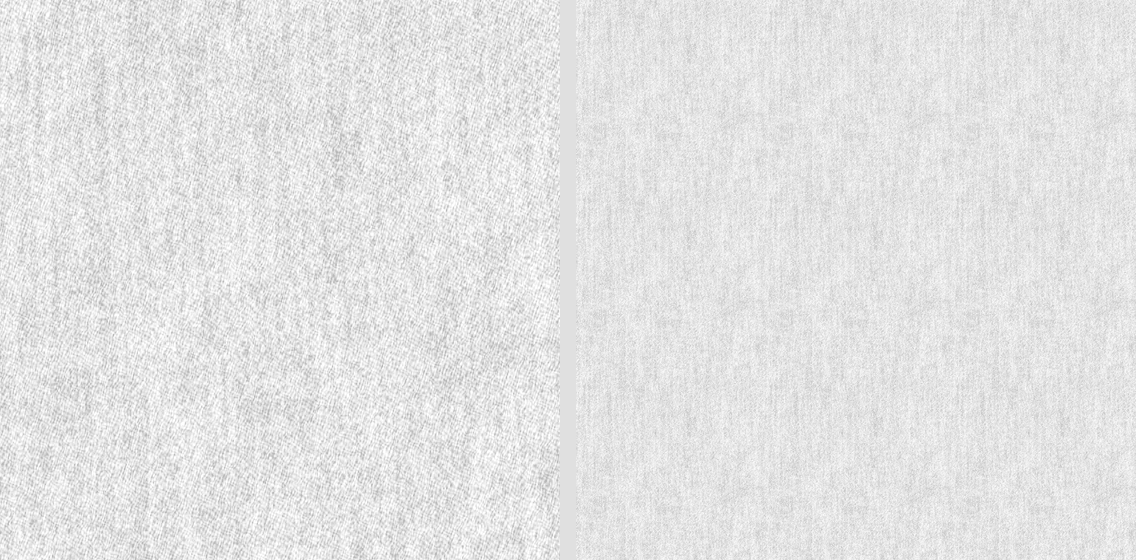
Left: one tile. Right: repeated 3 by 3.
A WebGL 1 fragment shader for this texture:

```glsl
precision highp float;
// Pale grey denim: a fine, steeply leaning twill broken up by slanted grain.
// Wrapping value noise adds the grain, vertical thread streaks and soft wear;
// the summed tone is then mapped to a light grey scale.

uniform vec2 u_resolution;

const float TAU = 6.2831853;
const vec3 MID_GREY = vec3(0.898);
const float CONTRAST = 0.060;
const float SHADOW_SKEW = 0.006;

float hash(vec2 cell, float seed) {
  return fract(sin(dot(cell, vec2(12.9898, 78.233)) + seed * 37.719) * 43758.5453);
}

// Random value of a lattice cell; lean is the sideways shift over one full height.
float cellValue(vec2 cell, vec2 count, float lean, float seed) {
  cell.x += lean * floor(cell.y / count.y);
  return hash(mod(cell, count), seed);
}

// Tiling value noise from -1 to 1, sheared by a whole number of cells.
float leaningNoise(vec2 uv, vec2 count, float lean, float seed) {
  vec2 p = uv * count - vec2(lean * uv.y, 0.0);
  vec2 cell = floor(p);
  vec2 f = p - cell;
  f = f * f * (3.0 - 2.0 * f);
  float a = cellValue(cell, count, lean, seed);
  float b = cellValue(cell + vec2(1.0, 0.0), count, lean, seed);
  float c = cellValue(cell + vec2(0.0, 1.0), count, lean, seed);
  float d = cellValue(cell + vec2(1.0, 1.0), count, lean, seed);
  return 2.0 * mix(mix(a, b, f.x), mix(c, d, f.x), f.y) - 1.0;
}

float tilingNoise(vec2 uv, vec2 count, float seed) {
  return leaningNoise(uv, count, 0.0, seed);
}

// Leaning threads crossed by staggered rows, both nudged out of step.
float twill(vec2 uv, float jitter) {
  float thread = 180.0 * uv.x - 56.0 * uv.y;
  float row = 70.0 * uv.x + 118.0 * uv.y;
  thread += jitter * tilingNoise(uv, vec2(100.0, 75.0), 1.0);
  row += jitter * tilingNoise(uv, vec2(90.0, 70.0), 2.0);
  return 0.55 * cos(TAU * thread) + 0.5 * cos(TAU * row);
}

// Short slanted fibres with a finer speckle on top.
float grain(vec2 uv) {
  float fibres = leaningNoise(uv, vec2(360.0, 165.0), 112.0, 3.0);
  float speckle = tilingNoise(uv, vec2(420.0, 400.0), 4.0);
  return 1.35 * fibres + 0.8 * speckle;
}

// Uneven yarn: long vertical streaks and faint horizontal ones.
float streaks(vec2 uv) {
  float broad = tilingNoise(uv, vec2(70.0, 7.0), 5.0);
  float fine = tilingNoise(uv, vec2(190.0, 16.0), 6.0);
  float weft = tilingNoise(uv, vec2(18.0, 100.0), 7.0);
  return 0.36 * broad + 0.42 * fine + 0.22 * weft;
}

// Soft worn patches at two sizes.
float wear(vec2 uv) {
  return 0.23 * tilingNoise(uv, vec2(9.0, 8.0), 8.0)
       + 0.22 * tilingNoise(uv, vec2(26.0, 22.0), 9.0);
}

// Greys with compressed highlights and a slightly longer tail of shadows.
vec3 clothColour(float tone) {
  float t = clamp(tone, -2.4, 2.4);
  return MID_GREY + CONTRAST * t - SHADOW_SKEW * t * t;
}

void main() {
  vec2 uv = gl_FragCoord.xy / u_resolution;
  float tone = 1.1 * twill(uv, 0.55) + grain(uv) + streaks(uv) + wear(uv);
  gl_FragColor = vec4(clothColour(tone), 1.0);
}
```
